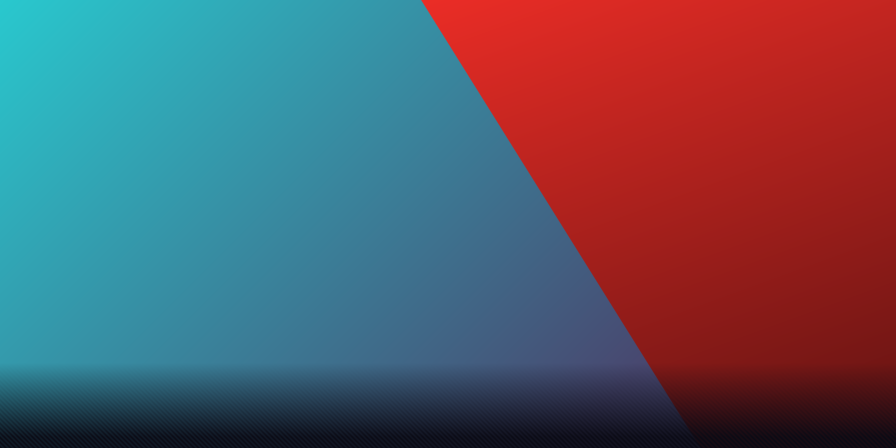
A WebGL 1 fragment shader for this background:

```glsl
precision highp float;
// Two gradient panels, teal to violet and red to maroon, split by a slanted edge.
// Each panel is a linear ramp along its own direction; a dark band with fine
// diagonal hatching rises from the bottom. Lengths are in canvas heights.

uniform vec2 u_resolution;

const vec3 TEAL = vec3(0.160, 0.785, 0.808);
const vec3 VIOLET = vec3(0.282, 0.280, 0.437);
const vec3 SCARLET = vec3(0.922, 0.176, 0.150);
const vec3 MAROON = vec3(0.440, 0.085, 0.078);
const vec3 NIGHT = vec3(0.040, 0.040, 0.080);

const vec2 EDGE_TOP = vec2(0.940, 1.0);   // where the split meets the top
const float EDGE_SLOPE = 0.624;           // rightward drift per unit of descent
const vec2 COOL_DIR = vec2(1.0, -1.0);
const float COOL_LENGTH = 2.25;
const vec2 WARM_DIR = vec2(0.342, -0.940);
const float WARM_LENGTH = 1.14;

const float FADE_TOP = 0.190;
const float FADE_BOTTOM = 0.025;
const float FADE_STRENGTH = 0.93;
const float HATCH_PERIOD = 0.0105;
const float HATCH_DEPTH = 0.06;

// Linear blend of two colours along a direction, starting at an anchor point.
vec3 ramp(vec2 p, vec2 anchor, vec2 dir, float span, vec3 from, vec3 to) {
  return mix(from, to, clamp(dot(p - anchor, dir) / span, 0.0, 1.0));
}

// Signed distance to the slanted split, positive on the right.
float splitDistance(vec2 p) {
  vec2 normal = normalize(vec2(1.0, EDGE_SLOPE));
  return dot(p - EDGE_TOP, normal);
}

// Soft diagonal stripes in the range -1 to 1.
float hatch(vec2 p) {
  return sin(6.28318 * (p.x + p.y) / HATCH_PERIOD);
}

void main() {
  vec2 p = gl_FragCoord.xy / u_resolution.y;
  float pixel = 1.0 / u_resolution.y;

  // Panels
  vec3 cool = ramp(p, vec2(0.0, 1.0), COOL_DIR, COOL_LENGTH, TEAL, VIOLET);
  vec3 warm = ramp(p, EDGE_TOP, WARM_DIR, WARM_LENGTH, SCARLET, MAROON);
  float side = smoothstep(-0.75 * pixel, 0.75 * pixel, splitDistance(p));
  vec3 color = mix(cool, warm, side);

  // Hatched shadow along the bottom
  float fade = clamp((FADE_TOP - p.y) / (FADE_TOP - FADE_BOTTOM), 0.0, 1.0);
  float shade = fade * (FADE_STRENGTH + HATCH_DEPTH * hatch(p));
  color = mix(color, NIGHT, shade);

  gl_FragColor = vec4(color, 1.0);
}
```
